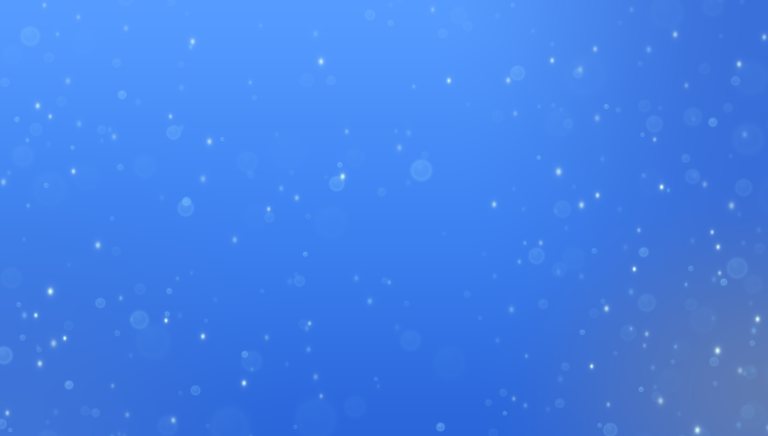
Write a Shadertoy shader that draws this background.

```glsl
const vec3 TOP_BLUE    = vec3(0.34, 0.61, 1.00);
const vec3 MID_BLUE    = vec3(0.25, 0.52, 0.955);
const vec3 DEEP_BLUE   = vec3(0.165, 0.395, 0.85);
const vec3 SIDE_BLUE   = vec3(0.21, 0.41, 0.83);
const vec3 CORNER_GREY = vec3(0.37, 0.48, 0.70);
const vec3 LEFT_HAZE   = vec3(0.27, 0.47, 0.84);
const vec3 BUBBLE_TINT = vec3(0.50, 0.78, 1.00);
const vec3 SPARK_TINT  = vec3(0.86, 1.00, 0.97);

const float CENTRE_DENSITY = 0.42;  // share of particles kept mid-canvas
const float RIM_WIDTH = 0.16;       // in bubble radii
const float SPARK_STRETCH = 0.8;    // below 1 lengthens sparks vertically

vec3 hash3(vec3 p) {
    p = fract(p * vec3(0.1031, 0.1030, 0.0973));
    p += dot(p, p.yxz + 33.33);
    return fract((p.xxy + p.yxx) * p.zyx);
}

vec3 waterColour(vec2 uv) {
    vec3 col = mix(DEEP_BLUE, MID_BLUE, smoothstep(-0.1, 0.62, uv.y));
    col = mix(col, TOP_BLUE, smoothstep(0.45, 1.05, uv.y));
    col = mix(col, SIDE_BLUE, 0.85 * smoothstep(0.62, 1.05, uv.x + 0.06 * uv.y));
    float leftHaze = smoothstep(0.4, 0.0, uv.x) * smoothstep(0.75, 0.0, uv.y);
    col = mix(col, LEFT_HAZE, 0.75 * leftHaze);
    float corner = length((uv - vec2(1.02, 0.1)) * vec2(1.0, 0.75));
    return mix(col, CORNER_GREY, smoothstep(0.40, 0.0, corner));
}

// Soft disc with a brighter rim and a glint near its upper edge
float bubble(vec2 offset, float radius, float blur) {
    float d = length(offset) / radius;
    float body = 1.0 - smoothstep(1.0 - blur, 1.0 + blur, d);
    float rim = (d - 0.82) / RIM_WIDTH;
    vec2 glint = offset / radius - vec2(-0.15, 0.35);
    return body * (0.55 + 0.35 * exp(-rim * rim) + 0.4 * exp(-7.0 * dot(glint, glint)));
}

// Tight core inside a dim halo
float spark(vec2 offset, float radius) {
    offset.y *= SPARK_STRETCH;
    float d2 = dot(offset, offset) / (radius * radius);
    return exp(-1.6 * d2) + 0.12 * exp(-0.3 * d2);
}

float keepChance(vec2 cellCentre, float aspect) {
    float side = abs(cellCentre.x / aspect - 0.45) * 2.0;
    return mix(CENTRE_DENSITY, 1.0, smoothstep(0.2, 0.9, side));
}

// Jittered grid of particles; sizes = smallest and largest radius
float particles(vec2 p, float aspect, float seed, float cellSize, float share,
                vec2 sizes, float blur, bool sharp) {
    float light = 0.0;
    vec2 home = floor(p / cellSize);
    for (int j = -1; j <= 1; j++)
    for (int i = -1; i <= 1; i++) {
        vec2 cell = home + vec2(i, j);
        vec3 place = hash3(vec3(cell + 17.0, seed));
        vec3 look = hash3(vec3(cell + 59.0, seed + 7.0));
        if (place.z > share * keepChance((cell + 0.5) * cellSize, aspect)) continue;
        vec2 offset = p - (cell + place.xy) * cellSize;
        float radius = mix(sizes.x, sizes.y, look.x * look.x);
        float strength = mix(0.25, 1.0, look.y * look.y);
        float shape = sharp ? spark(offset, radius) : bubble(offset, radius, blur);
        light += strength * shape;
    }
    return light;
}

void mainImage(out vec4 fragColor, in vec2 fragCoord) {
    vec2 p = fragCoord / iResolution.y;
    float aspect = iResolution.x / iResolution.y;
    vec3 col = waterColour(fragCoord / iResolution.xy);

    // Far, out-of-focus bubbles
    float haze = particles(p, aspect, 1.0, 0.16, 0.65, vec2(0.022, 0.055), 0.35, false);
    col = mix(col, BUBBLE_TINT, min(0.15 * haze, 0.3));

    // Mid-depth bubbles, then small ones
    float mids = particles(p, aspect, 2.0, 0.105, 0.55, vec2(0.011, 0.026), 0.22, false);
    col = mix(col, BUBBLE_TINT, min(0.36 * mids, 0.6));
    float smalls = particles(p, aspect, 3.0, 0.075, 0.45, vec2(0.005, 0.012), 0.40, false);
    col = mix(col, BUBBLE_TINT, min(0.60 * smalls, 0.8));

    // Dim specks and bright sparks
    float specks = particles(p, aspect, 4.0, 0.07, 0.40, vec2(0.004, 0.007), 0.0, true);
    col = mix(col, BUBBLE_TINT, min(0.6 * specks, 0.8));
    float sparks = particles(p, aspect, 5.0, 0.11, 0.62, vec2(0.0045, 0.0075), 0.0, true);
    col = mix(col, SPARK_TINT, min(1.1 * sparks, 1.0));

    fragColor = vec4(col, 1.0);
}
```
